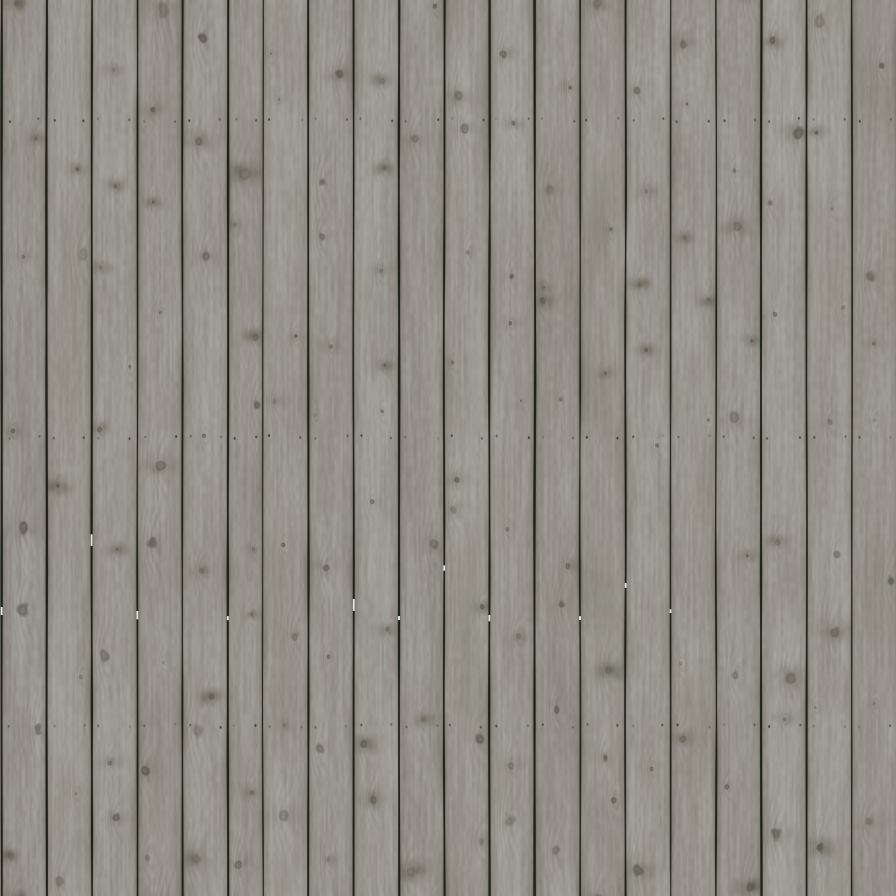
Write a WebGL 2 fragment shader that draws this texture.

```glsl
#version 300 es
precision highp float;
// Weathered grey timber fence: twenty upright boards with knots, nails and dark gaps.
uniform vec2 u_resolution;
out vec4 fragColor;

const float BOARDS = 20.0;
const float NARROW_ID = 5.0;
const float NARROW = 0.039;
const float WIDE = (1.0 - NARROW) / (BOARDS - 1.0);
const float KNOT_ROWS = 9.0;
const vec3 NAIL_ROWS = vec3(0.19, 0.512, 0.866);

const vec3 GREY = vec3(0.56, 0.541, 0.515);
const vec3 PALE = vec3(0.645, 0.633, 0.612);
const vec3 OLIVE = vec3(0.46, 0.45, 0.36);
const vec3 KNOT = vec3(0.33, 0.315, 0.28);
const vec3 MOSS = vec3(0.29, 0.29, 0.2);
const vec3 GAP = vec3(0.12, 0.125, 0.09);
const vec3 DAYLIGHT = vec3(0.9, 0.91, 0.89);

float hash(vec2 p) {
  return fract(sin(dot(p, vec2(127.1, 311.7))) * 43758.5);
}

// Value noise that wraps after a whole number of cells.
float noise(vec2 p, vec2 period) {
  vec2 i = floor(p), f = p - i;
  f = f * f * (3.0 - 2.0 * f);
  vec2 lo = mod(i, period), hi = mod(i + 1.0, period);
  return mix(mix(hash(lo), hash(vec2(hi.x, lo.y)), f.x),
             mix(hash(vec2(lo.x, hi.y)), hash(hi), f.x), f.y);
}

// Noise on one board, stretched along it and wrapping vertically.
float boardNoise(vec2 p, float id, vec2 frequency) {
  return noise(p * frequency + vec2(id * 37.0, 0.0), vec2(1024.0, frequency.y));
}

// Board number, distance from its left edge, and its width.
vec3 boardAt(float x) {
  float start = NARROW_ID * WIDE, end = start + NARROW;
  if (x >= start && x < end) return vec3(NARROW_ID, x - start, NARROW);
  float offset = x < start ? x : x - end;
  float id = floor(offset / WIDE);
  float first = x < start ? 0.0 : NARROW_ID + 1.0;
  return vec3(min(id + first, BOARDS - 1.0), offset - id * WIDE, WIDE);
}

// Knot core, surrounding stain, and the swirl that bends the grain.
vec3 knots(vec2 p, float id, float width) {
  vec3 total = vec3(0.0);
  float row = floor(p.y * KNOT_ROWS);
  float ragged = boardNoise(p, id, vec2(170.0, 150.0));
  float cloud = boardNoise(p, id + 5.0, vec2(90.0, 70.0));
  for (float k = -1.0; k <= 1.0; k++) {
    vec2 cell = vec2(id + 40.0, mod(row + k, KNOT_ROWS));
    if (hash(cell) > 0.85) continue;
    float across = mix(0.15, 0.85, hash(cell + 11.3));
    vec2 center = vec2(across * width, (row + k + hash(cell + 23.7)) / KNOT_ROWS);
    vec2 d = p - center;
    float size = mix(0.0018, 0.0065, pow(hash(cell + 31.9), 1.8));
    float r = length(d * vec2(1.0, 0.85)) / size + 0.9 * (ragged - 0.5);
    float core = (1.0 - smoothstep(0.4, 1.3, r)) * mix(0.65, 1.0, smoothstep(0.1, 0.7, r));
    vec2 h = d / (size * vec2(2.2, 1.3) + vec2(0.006, 0.004));
    h.y += 0.5 * abs(h.x) * (hash(cell + 61.7) - 0.5);
    vec2 s = d / (size * vec2(2.6, 6.0));
    float stain = exp(-dot(h, h)) * (0.1 + 0.5 * ragged + cloud) * pow(hash(cell + 47.1), 1.5);
    total = max(total, vec3(core * mix(0.4, 1.0, hash(cell + 53.3)), stain, exp(-dot(s, s))));
  }
  return total;
}

// Weathered wood: tone, growth lines, fine fibres and knots.
vec3 wood(vec2 p, float id, float width) {
  vec3 knot = knots(p, id, width);
  float patches = boardNoise(p, id, vec2(45.0, 11.0));
  float fibre = boardNoise(p, id, vec2(430.0, 22.0));
  float speck = boardNoise(p, id, vec2(400.0, 130.0));
  float bend = 2.0 * boardNoise(p, id + 7.0, vec2(40.0, 4.0)) + 2.0 * knot.z;
  float rings = sin(6.2832 * (p.x / 0.0068 + bend));
  float tone = 0.5 + 0.36 * (hash(vec2(id, 3.0)) - 0.5) + 0.5 * (patches - 0.5)
             + 0.6 * (fibre - 0.5) + 0.4 * (speck - 0.5)
             + rings * (0.06 + 0.16 * knot.z);
  vec3 color = mix(GREY, PALE, clamp(tone, -0.4, 1.25));
  float mossy = smoothstep(0.5, 0.95, boardNoise(p, id + 3.0, vec2(40.0, 9.0)));
  color = mix(color, OLIVE, (0.06 + 0.25 * mossy) * hash(vec2(id, 9.0)));
  color = mix(color, mix(KNOT, OLIVE, 0.45), 0.75 * clamp(knot.y, 0.0, 1.0));
  return mix(color, KNOT, 0.85 * knot.x);
}

// Nail heads in level rows near both edges of a board.
float nails(float edge, float y, float side, float pixel) {
  float mask = 0.0;
  for (int i = 0; i < 3; i++) {
    vec2 key = vec2(side, float(i) + 60.0);
    vec2 center = vec2(0.0065 + 0.003 * hash(key), NAIL_ROWS[i] + 0.004 * (hash(key + 5.0) - 0.5));
    float d = length((vec2(edge, y) - center) * vec2(1.0, 0.75));
    mask = max(mask, (1.0 - smoothstep(0.0003, 0.0008 + pixel, d)) * mix(0.15, 0.75, hash(key + 9.0)));
  }
  return mask;
}

// Short slits where light shows through some gaps.
float slit(float edge, float y, float gapId, float pixel) {
  float reach = mix(0.0015, 0.009, pow(hash(vec2(gapId, 81.0)), 4.0));
  float center = 0.31 + 0.1 * pow(hash(vec2(gapId, 82.0)), 5.0);
  float along = 1.0 - smoothstep(reach, reach + pixel, abs(y - center));
  return step(hash(vec2(gapId, 83.0)), 0.5) * along * (1.0 - smoothstep(0.0004, 0.0006 + pixel, edge));
}

void main() {
  vec2 uv = gl_FragCoord.xy / u_resolution;
  float pixel = 1.0 / min(u_resolution.x, u_resolution.y);
  float wobble = 0.001 * (noise(uv * vec2(20.0, 5.0), vec2(20.0, 5.0)) - 0.5);
  vec3 board = boardAt(fract(uv.x - 0.0015 + wobble));
  float edge = min(board.y, board.z - board.y);
  float right = step(board.z * 0.5, board.y);
  float gapId = mod(board.x + right, BOARDS);

  vec3 color = wood(vec2(board.y, uv.y), board.x, board.z);
  color = mix(color, GAP, nails(edge, uv.y, board.x * 2.0 + right, pixel));

  // Mossy shoulders, the gap itself, then light behind it.
  float damp = noise(vec2(gapId * 5.0, uv.y * 14.0), vec2(100.0, 14.0));
  color = mix(color, MOSS, exp(-edge / 0.0026) * mix(0.2, 0.75, damp));
  float halfGap = mix(-0.0003, 0.0006, 0.6 * hash(vec2(gapId, 71.0)) + 0.4 * damp);
  color = mix(color, GAP, 1.0 - smoothstep(halfGap, halfGap + max(0.0016, pixel), edge));
  color = mix(color, DAYLIGHT, slit(edge, uv.y, gapId, pixel));
  fragColor = vec4(color, 1.0);
}
```
